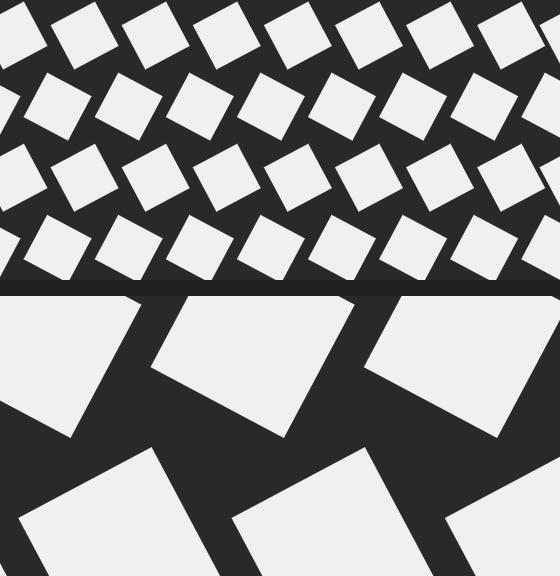
Top: the whole. Bottom: its middle third, enlarged.
This pattern is drawn by a Shadertoy shader. Its source:

```glsl
// Rows of pale tilted squares on charcoal, leaning and shifting in alternate directions.

// Signed distance to an upright square of the given half side.
float squareDistance(vec2 p, float halfSide) {
    vec2 d = abs(p) - halfSide;
    return length(max(d, 0.0)) + min(max(d.x, d.y), 0.0);
}

mat2 rotation(float angle) {
    float c = cos(angle), s = sin(angle);
    return mat2(c, -s, s, c);
}

void mainImage(out vec4 fragColor, in vec2 fragCoord) {
    // Cell units measured from the top left
    float cellSize = iResolution.y * 65.0 / 256.0;
    vec2 p = vec2(fragCoord.x, iResolution.y - fragCoord.y) / cellSize;
    float canvasWidth = iResolution.x / cellSize;

    // Alternate rows lean and shift opposite ways
    float side = mod(floor(p.y), 2.0) * 2.0 - 1.0;
    float centerX = 0.5 + 0.31 * side;
    mat2 tilt = rotation(radians(28.0) * side);

    // Nearest square in the row
    vec2 local = vec2(fract(p.x - centerX + 0.5), fract(p.y)) - 0.5;
    float dist = squareDistance(tilt * local, 0.354);

    // Left-shifted rows carry their first square around the right edge
    if (side < 0.0) {
        vec2 wrapped = vec2(p.x - centerX - canvasWidth, local.y);
        dist = min(dist, squareDistance(tilt * wrapped, 0.354));
    }

    // Smooth edge one pixel wide
    float coverage = clamp(0.5 - dist * cellSize, 0.0, 1.0);
    fragColor = vec4(mix(vec3(0.16), vec3(0.94), coverage), 1.0);
}
```
